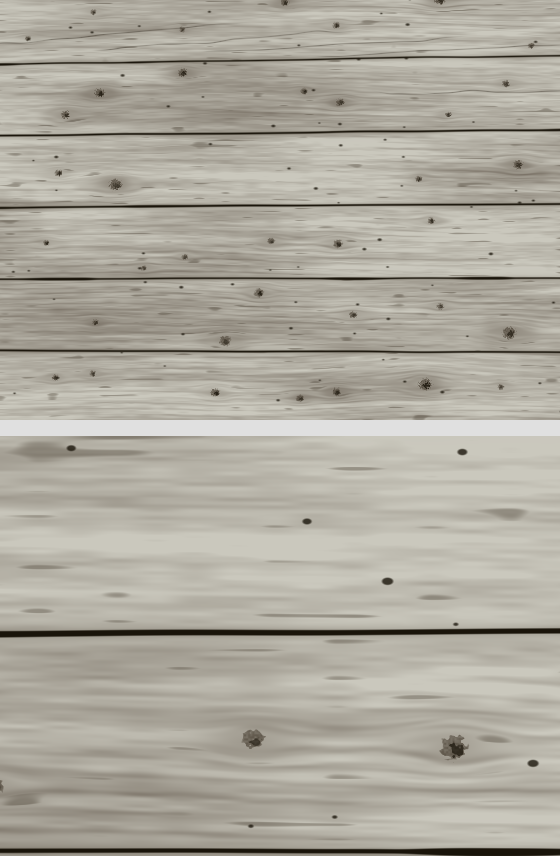
Top: the whole. Bottom: its middle third, enlarged.
This texture is drawn by a WebGL 2 fragment shader. Its source:

```glsl
#version 300 es
precision highp float;
// Weathered grey boards, stacked in six rows with thin dark gaps between them.
// Stretched noise makes the grain, which bends around hashed knots;
// cracks, specks and stains are layered on top.
uniform vec2 u_resolution;
out vec4 outColor;

#define FIRST_SEAM vec2(0.165, 0.161)    // left and right height of lowest gap
#define PITCH vec2(0.1705, 0.1768)       // left and right board height
#define SEAM_HALF_WIDTH 0.0017
#define KNOT_CELL 0.19
#define KNOT_CHANCE 0.86
#define SPECK_CHANCE 0.085
#define GRAIN_CONTRAST 1.25
#define PALE vec3(0.765, 0.755, 0.712)
#define SHADE vec3(0.51, 0.48, 0.435)
#define BROWN vec3(0.30, 0.265, 0.215)
#define GAP vec3(0.10, 0.08, 0.04)

float hash(vec2 p) {
  vec3 q = fract(p.xyx * 0.1031);
  q += dot(q, q.yzx + 33.33);
  return fract((q.x + q.y) * q.z);
}

float noise(vec2 p) {
  vec2 i = floor(p), f = fract(p);
  f = f * f * (3.0 - 2.0 * f);
  return mix(mix(hash(i), hash(i + vec2(1, 0)), f.x),
             mix(hash(i + vec2(0, 1)), hash(i + vec2(1, 1)), f.x), f.y);
}

// Coverage of a shape at signed distance d, softened over one pixel.
float cover(float d, float px) { return 1.0 - smoothstep(-px, px, d); }

// Knots of one board: x = grain bend, y = halo, z = brown body, w = dark core.
vec4 knots(vec2 p, float v, float board, float pitch, float px) {
  vec4 sum = vec4(0);
  for (int i = -1; i <= 1; i++) {
    vec2 id = vec2(floor(p.x / KNOT_CELL) + float(i) + 20.0, board * 7.0 + 3.0);
    if (hash(id + 91.0) > KNOT_CHANCE) continue;
    float cx = (id.x - 20.0 + 0.15 + 0.7 * hash(id)) * KNOT_CELL;
    float cv = 0.13 + 0.74 * hash(id + 17.0);
    float size = hash(id + 43.0);
    float r = mix(0.0055, 0.0135, size * size);
    vec2 d = vec2(p.x - cx, (v - cv) * pitch);
    vec2 e = d / (r * vec2(4.5, 2.3));
    float near = exp(-dot(e, e));
    float rough = (noise(d * 420.0 + id * 5.0) - 0.5) * r * 0.7;
    float dist = length(d * vec2(0.9, 1.0)) + rough;
    float core = length(d - r * vec2(0.25, -0.2)) + rough;
    sum.x -= d.y * near * 0.8;
    sum.y += near * (0.25 + 0.75 * size);
    sum.z = max(sum.z, cover(dist - r, px) * (0.6 + 0.4 * noise(d * 600.0)));
    sum.w = max(sum.w, cover(core - r * 0.52, px) * (0.55 + 0.45 * hash(id + 7.0)));
  }
  return sum;
}

// Small dark pits, at most one in each grid cell.
float specks(vec2 p, float px) {
  vec2 grid = vec2(0.052, 0.038), id = floor(p / grid);
  if (hash(id + 211.0) > SPECK_CHANCE) return 0.0;
  vec2 center = (id + 0.2 + 0.6 * vec2(hash(id + 5.0), hash(id + 9.0))) * grid;
  float r = mix(0.0012, 0.003, hash(id + 31.0));
  return cover(length((p - center) * vec2(0.65, 1.0)) - r, px);
}

// A wavering split from a to b that thins out at both ends.
float crack(vec2 p, vec2 a, vec2 b, float px) {
  float t = (p.x - a.x) / (b.x - a.x);
  float y = mix(a.y, b.y, t) + (noise(vec2(p.x * 16.0, a.x * 50.0)) - 0.5) * 0.011;
  float ends = smoothstep(0.0, 0.1, t) * smoothstep(1.0, 0.75, t);
  float depth = 0.35 + 0.65 * noise(vec2(p.x * 22.0, a.y * 90.0));
  return cover(abs(p.y - y) - 0.0008, px) * ends * depth;
}

void main() {
  float px = 1.0 / u_resolution.y;
  vec2 p = gl_FragCoord.xy * px;
  float across = gl_FragCoord.x / u_resolution.x;

  // Board coordinates: gaps tilt slightly and waver.
  float pitch = mix(PITCH.x, PITCH.y, across);
  float v = (p.y - mix(FIRST_SEAM.x, FIRST_SEAM.y, across)) / pitch + 1.0;
  float seam = floor(v + 0.5);
  v += (noise(vec2(p.x * 7.0, seam * 13.0)) - 0.5) * 0.014;
  float board = floor(v), inside = fract(v);
  float seamDist = abs(v - seam) * pitch;

  // Grain: broad mottling, streaks, fibres and curved growth lines.
  vec4 knot = knots(p, inside, board, pitch, px);
  vec2 g = vec2(p.x + board * 5.3 + 2.0, p.y + knot.x + board * 0.37);
  g.y += (noise(vec2(g.x * 3.0, g.y * 7.0)) - 0.5) * 0.018;
  float mottle = noise(g * vec2(3.2, 13.0));
  float streak = noise(g * vec2(2.4, 48.0) + 30.0);
  float fine = noise(g * vec2(7.0, 155.0) + 60.0);
  float fibre = noise(g * vec2(32.0, 330.0));
  float tone = 0.43 * mottle + 0.36 * streak + 0.34 * fine + 0.23 * fibre - 0.68;
  float rings = pow(0.5 + 0.5 * sin(g.y * 430.0 + 15.0 * noise(g * vec2(1.6, 8.0))), 4.0);
  tone = 0.73 + GRAIN_CONTRAST * tone + 0.1 * (hash(vec2(board, 4.0)) - 0.5);
  tone -= 0.24 * rings * smoothstep(0.4, 0.8, noise(g * vec2(2.0, 11.0) + 80.0));
  tone -= knot.y * (0.15 + 0.65 * fine);
  vec3 color = mix(SHADE, PALE, clamp(tone, -0.25, 1.1));

  // Wear: short scars, pits, knots, and rising splits in the top board.
  float scar = smoothstep(0.86, 0.97, noise(g * vec2(16.0, 150.0) + 120.0));
  color = mix(color, BROWN, 0.4 * scar);
  color = mix(color, BROWN, 0.78 * knot.z);
  color = mix(color, GAP, max(0.85 * knot.w, 0.8 * specks(p, px)));
  float split = crack(p, vec2(0.88, 0.779), vec2(1.5, 0.787), px);
  for (int i = 0; i < 4; i++) {
    float k = float(i);
    vec2 start = vec2(-0.05 + 0.26 * k, 0.888 - 0.008 * k);
    split = max(split, crack(p, start, start + vec2(0.68, 0.062 - 0.009 * k), px));
  }
  color = mix(color, BROWN * 0.8, 0.8 * split);

  // Gaps: stained edges around an uneven dark line.
  float chip = smoothstep(0.68, 0.95, noise(vec2(p.x * 6.0, seam * 9.0 + 2.0)));
  float width = SEAM_HALF_WIDTH * (0.75 + 0.5 * hash(vec2(seam, 8.0)) + 0.9 * chip);
  color = mix(color, BROWN, 0.45 * exp(-seamDist / 0.0035) * (0.4 + fibre));
  color = mix(color, GAP, cover(seamDist - width, px));
  outColor = vec4(color, 1.0);
}
```
